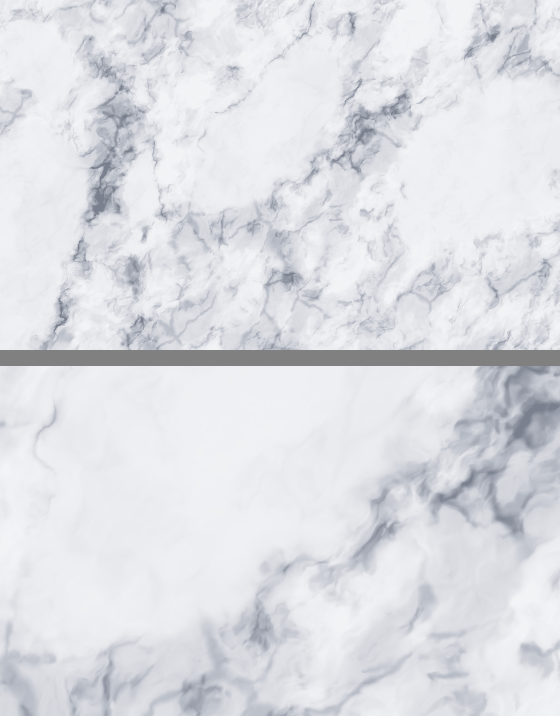
Top: the whole. Bottom: its middle third, enlarged.
Reproduce this texture procedurally as a WebGL 1 fragment shader.

```glsl
precision highp float;
uniform vec2 u_resolution;

const vec3 WHITE = vec3(0.948, 0.952, 0.961);
const vec3 MIST = vec3(0.853, 0.858, 0.881);
const vec3 SLATE = vec3(0.715, 0.735, 0.775);
const vec3 INK = vec3(0.480, 0.500, 0.555);

vec2 hash2(vec2 p) {
  vec3 q = fract(p.xyx * vec3(0.1031, 0.1030, 0.0973));
  q += dot(q, q.yzx + 33.33);
  return fract((q.xx + q.yz) * q.zy);
}

// Cellular noise: x = soft blend of cell values, y = distance to cell border
vec2 cells(vec2 p) {
  vec2 base = floor(p);
  float near = 9.0, second = 9.0, total = 0.0, blend = 0.0;
  for (int j = -1; j <= 1; j++) {
    for (int i = -1; i <= 1; i++) {
      vec2 id = base + vec2(float(i), float(j));
      vec2 toPoint = id + hash2(id) - p;
      float d2 = dot(toPoint, toPoint);
      float weight = exp(-6.0 * d2);
      total += weight;
      blend += weight * hash2(id + 71.7).x;
      second = min(second, max(near, d2));
      near = min(near, d2);
    }
  }
  return vec2(blend / total, sqrt(second) - sqrt(near));
}

float layered(vec2 p, float gain) {
  float sum = 0.0, total = 0.0, amp = 1.0;
  for (int i = 0; i < 5; i++) {
    sum += amp * cells(p).x;
    total += amp;
    p = mat2(1.6, 1.2, -1.2, 1.6) * p + 13.7;
    amp *= gain;
  }
  return sum / total;
}

vec2 turn(vec2 p, float angle) {
  float c = cos(angle), s = sin(angle);
  return vec2(c * p.x + s * p.y, c * p.y - s * p.x);
}

float segment(vec2 p, vec2 a, vec2 b) {
  vec2 ab = b - a;
  return length(p - a - ab * clamp(dot(p - a, ab) / dot(ab, ab), 0.0, 1.0));
}

float band(vec2 p, vec2 a, vec2 b, float width) {
  return 1.0 - smoothstep(0.3 * width, width, segment(p, a, b));
}

float vein(vec2 p, vec2 a, vec2 b) {
  return exp(-segment(p, a, b) / 0.0045);
}

float patchMask(vec2 p, vec2 centre, vec2 radii, float angle) {
  return 1.0 - smoothstep(0.85, 1.08, length(turn(p - centre, angle) / radii));
}

float crack(vec2 p, float width) {
  return 1.0 - smoothstep(0.0, width, cells(p).y);
}

void main() {
  vec2 uv = gl_FragCoord.xy / u_resolution.y;
  uv.x *= 1.6 * u_resolution.y / u_resolution.x;
  vec2 bend = vec2(layered(uv * 7.0, 0.58), layered(uv * 7.0 + 41.3, 0.58)) - 0.5;
  vec2 p = uv + 0.13 * bend;

  // Mottling, stretched along the rising diagonal
  vec2 grain = turn(uv + 0.07 * bend, 0.85) * vec2(0.75, 1.15);
  float cloud = layered(grain * 7.0 + 7.0, 0.68);
  float grit = layered(grain * 15.0 + 23.0, 0.68);

  // Calm white patches
  float calm = patchMask(p, vec2(0.78, 0.65), vec2(0.30, 0.155), 0.86);
  calm = max(calm, patchMask(p, vec2(1.40, 0.54), vec2(0.31, 0.21), 0.7));
  calm = max(calm, patchMask(p, vec2(0.07, 0.30), vec2(0.36, 0.17), 1.45));
  calm = max(calm, patchMask(p, vec2(0.12, 0.83), vec2(0.12, 0.08), 1.9));
  calm = max(calm, patchMask(p, vec2(0.39, 0.46), vec2(0.13, 0.05), 1.4));

  // Broad grey bands
  float bands = band(p, vec2(0.15, 1.0), vec2(0.26, 0.84), 0.05);
  bands = max(bands, band(p, vec2(0.26, 0.84), vec2(0.42, 0.66), 0.025));
  bands = max(bands, band(p, vec2(0.36, 0.68), vec2(0.27, 0.40), 0.05));
  bands = max(bands, band(p, vec2(0.27, 0.40), vec2(0.16, 0.0), 0.035));
  bands = max(bands, band(p, vec2(0.36, 0.31), vec2(0.41, 0.12), 0.065));
  bands = max(bands, band(p, vec2(0.82, 0.43), vec2(1.0, 0.58), 0.045));
  bands = max(bands, band(p, vec2(1.0, 0.58), vec2(1.16, 0.72), 0.05));
  bands = max(bands, band(p, vec2(1.32, 0.82), vec2(1.42, 0.96), 0.055));
  bands = max(bands, band(p, vec2(1.46, 0.0), vec2(1.62, 0.45), 0.06));
  bands = max(bands, band(p, vec2(0.0, 0.70), vec2(0.07, 0.72), 0.045));

  // Long thin veins
  float veins = vein(p, vec2(0.97, 1.0), vec2(0.70, 0.78));
  veins = max(veins, vein(p, vec2(0.70, 0.78), vec2(0.57, 0.52)));
  veins = max(veins, vein(p, vec2(1.0, 0.96), vec2(1.05, 0.75)));
  veins = max(veins, vein(p, vec2(1.05, 0.75), vec2(0.95, 0.60)));
  veins = max(veins, vein(p, vec2(0.43, 0.67), vec2(0.45, 0.34)));
  veins = max(veins, vein(p, vec2(1.58, 1.0), vec2(1.12, 0.65)));
  veins = max(veins, vein(p, vec2(1.12, 0.65), vec2(1.17, 0.40)));
  veins = max(veins, vein(p, vec2(0.29, 0.52), vec2(0.16, 0.0)));

  // Short broken cracks and dark flecks
  float cracks = crack(grain * 9.0 + 3.0, 0.13) * smoothstep(0.47, 0.62, cloud);
  cracks += 0.7 * crack(grain * 19.0 + 9.0, 0.18) * smoothstep(0.5, 0.64, grit);
  float flecks = smoothstep(0.58, 0.74, grit);

  // Total darkness, mapped through the palette
  float rough = 1.0 - 0.85 * calm;
  float shade = 0.12 + 0.95 * smoothstep(0.33, 0.70, cloud) * mix(1.0, 0.2, calm);
  shade += bands * (0.2 + 1.0 * smoothstep(0.40, 0.62, grit));
  shade += veins * (0.2 + 1.6 * smoothstep(0.38, 0.62, grit));
  shade += rough * (0.9 * cracks + 0.7 * flecks + 1.3 * (grit - 0.5));
  vec3 color = mix(WHITE, MIST, clamp(shade, 0.0, 1.0));
  color = mix(color, SLATE, clamp(shade - 1.0, 0.0, 1.0));
  color = mix(color, INK, clamp(0.7 * (shade - 2.0), 0.0, 1.0));
  gl_FragColor = vec4(color, 1.0);
}
```
